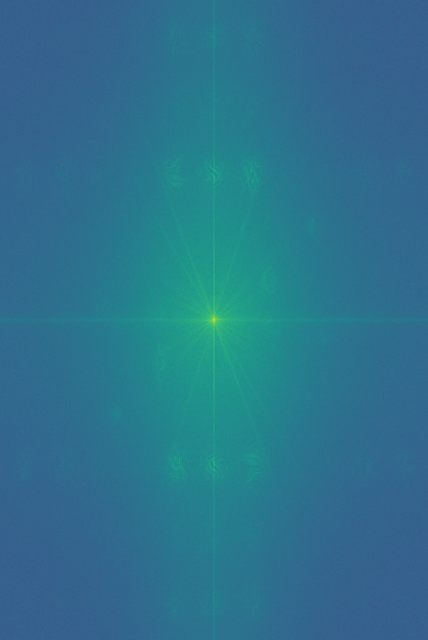
This background is drawn by a WebGL 1 fragment shader. Its source:

```glsl
precision highp float;
// A frequency-spectrum glow: a point-symmetric intensity field with a hot core,
// axis lines, thin rays and fibrous tufts, plus fine grain. The summed scalar
// intensity is coloured by a polynomial blue-green-yellow ramp.
uniform vec2 u_resolution;

float hash(vec2 p) {
  vec3 q = fract(p.xyx * vec3(0.1031, 0.1030, 0.0973));
  q += dot(q, q.yzx + 33.33);
  return fract((q.x + q.y) * q.z);
}

float noise(vec2 p) {
  vec2 cell = floor(p), f = fract(p);
  f = f * f * (3.0 - 2.0 * f);
  return mix(mix(hash(cell), hash(cell + vec2(1, 0)), f.x),
             mix(hash(cell + vec2(0, 1)), hash(cell + vec2(1, 1)), f.x), f.y);
}

float bell(float x) { return exp(-x * x); }

// Thin ray that rises just outside the centre and fades along its length
float ray(vec2 p, vec2 dir, float reach) {
  dir = normalize(dir);
  float along = dot(p, dir);
  float across = dot(p, vec2(-dir.y, dir.x));
  return bell(across / (0.0015 + 0.007 * abs(along))) * bell(along / reach) * smoothstep(0.0, 0.03, along);
}

// Warped ridges that look like tangled strands
float fibres(vec2 p) {
  vec2 warp = vec2(noise(p * 45.0), noise(p * 45.0 + 31.0)) - 0.5;
  vec2 q = p * vec2(130.0, 85.0) + 4.0 * warp + 60.0;
  float a = 1.0 - abs(2.0 * noise(q) - 1.0);
  float b = 1.0 - abs(2.0 * noise(q * 1.9 + 17.0) - 1.0);
  return pow(a, 4.0) + 0.6 * pow(b, 4.0);
}

float patchAt(vec2 p, vec2 centre, vec2 size) {
  vec2 d = (p - centre) / size;
  return exp(-dot(d, d));
}

// Rows of tufts, strongest in the three middle columns
float tufts(vec2 p) {
  float sum = 0.0;
  for (int j = 0; j < 3; j++) {
    float row = float(j);
    float rowGain = j == 0 ? 1.0 : (j == 1 ? 0.2 : 0.4);
    for (int i = -5; i <= 5; i++) {
      float column = float(i), side = abs(column);
      float gain = side < 1.5 ? 1.0 : (side > 3.5 ? 0.3 : 0.1);
      vec2 centre = vec2(0.059 * column, 0.228 + 0.107 * row);
      vec2 size = i == 0 ? vec2(0.02, 0.021) : vec2(0.017, 0.027);
      sum += gain * rowGain * patchAt(p, centre, size);
    }
  }
  // Loose patches around the core
  sum += 0.4 * patchAt(p, vec2(0.155, 0.148), vec2(0.014, 0.018));
  sum += 0.4 * patchAt(p, vec2(0.083, 0.065), vec2(0.013, 0.03));
  sum += 0.25 * patchAt(p, vec2(-0.174, 0.025), vec2(0.012, 0.03));
  sum += 0.3 * patchAt(p, vec2(-0.09, 0.014), vec2(0.012, 0.02));
  return sum;
}

vec3 ramp(float t) {
  vec3 c = vec3(4.776, -13.745, -65.353) + t * vec3(-5.435, 4.646, 26.312);
  c = vec3(6.228, 14.18, 56.691) + t * c;
  c = vec3(-4.634, -5.799, -19.332) + t * c;
  c = vec3(-0.331, 0.215, 0.095) + t * c;
  c = vec3(0.105, 1.405, 1.385) + t * c;
  return vec3(0.278, 0.005, 0.334) + t * c;
}

void main() {
  vec2 p = (gl_FragCoord.xy - 0.5 * u_resolution) / u_resolution.y;
  vec2 cell = floor(gl_FragCoord.xy / u_resolution.y * 512.0);
  p *= p.y < 0.0 ? -1.0 : 1.0; // half-turn symmetry
  float r = length(p);

  // Broad oval haze, vertical band and core
  float level = 0.298 + 0.125 * bell(length(p * vec2(1.25, 0.8)) / 0.25);
  level += 0.07 * bell(p.x / 0.12) + 0.036 * bell(p.y / 0.28);
  level += 0.11 * exp(-r / 0.045) + 0.17 * exp(-r / 0.007);

  // Axis lines
  level += (0.06 + 0.045 * exp(-r / 0.15)) * bell(p.x / 0.0011);
  level += 0.02 * bell(p.y / 0.0025) + 0.025 * exp(-p.y / 0.01);

  // Long rays, then a short fan around the core
  level += 0.05 * ray(p, vec2(-0.375, 1.0), 0.22);
  level += 0.03 * ray(p, vec2(-0.565, 1.0), 0.21);
  level += 0.038 * ray(p, vec2(0.316, 1.0), 0.21);
  level += 0.025 * ray(p, vec2(-1.0, 0.44), 0.1);
  float angle = atan(p.y, p.x + 0.00001);
  level += 0.07 * (noise(vec2(angle * 14.0, 3.0)) - 0.4) * exp(-r / 0.05) * smoothstep(0.0, 0.012, r);

  // Strands and grain
  level += tufts(p) * (0.015 + 0.1 * fibres(p));
  level += 0.021 * (hash(cell) + hash(cell + 71.0) - 1.0);

  gl_FragColor = vec4(clamp(ramp(clamp(level, 0.0, 1.0)), 0.0, 1.0), 1.0);
}
```
